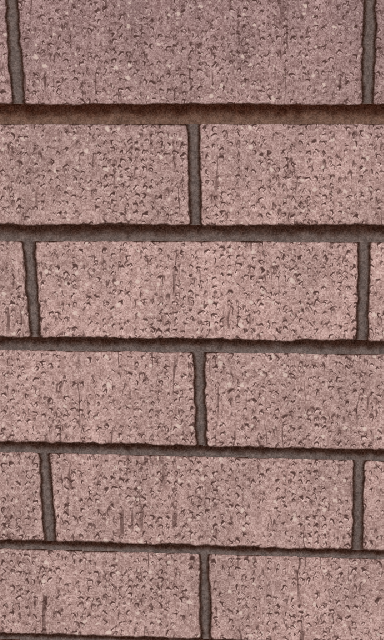
Write a Shadertoy shader that draws this texture.

```glsl
const vec3 CLAY = vec3(0.690, 0.562, 0.535);
const vec3 CLAY_PURPLE = vec3(0.610, 0.490, 0.480);
const vec3 PIT = vec3(0.27, 0.175, 0.155);
const vec3 GRIT = vec3(0.86, 0.77, 0.72);
const vec3 MORTAR = vec3(0.415, 0.355, 0.335);
const vec3 SHADOW = vec3(0.205, 0.120, 0.090);

float hash(vec2 p) {
    vec3 q = fract(vec3(p.xyx) * 0.1031);
    q += dot(q, q.yzx + 33.33);
    return fract((q.x + q.y) * q.z);
}

float noise(vec2 p) {
    vec2 i = floor(p), f = fract(p);
    f = f * f * (3.0 - 2.0 * f);
    return mix(mix(hash(i), hash(i + vec2(1, 0)), f.x),
               mix(hash(i + vec2(0, 1)), hash(i + vec2(1, 1)), f.x), f.y);
}

float fbm(vec2 p) {
    float sum = 0.0, amp = 0.5;
    for (int i = 0; i < 4; i++) {
        sum += amp * noise(p);
        p = mat2(0.8, 0.6, -0.6, 0.8) * p * 2.03 + 17.3;
        amp *= 0.5;
    }
    return sum / 0.9375;
}

float roundedBox(vec2 p, vec2 halfSize, float radius) {
    vec2 q = abs(p) - halfSize + radius;
    return length(max(q, 0.0)) + min(max(q.x, q.y), 0.0) - radius;
}

// Small crescent tears, one per chosen cell, gathered in loose clusters
float tears(vec2 p, vec2 scale, float density, float px) {
    vec2 warp = vec2(noise(p * 230.0), noise(p * 230.0 + 37.0)) - 0.5;
    vec2 q = (p + 0.0045 * warp) * scale;
    q.y += 0.7 * hash(vec2(floor(q.x), 5.0));
    vec2 cell = floor(q);
    vec2 r = fract(q) - 0.36 - 0.28 * vec2(hash(cell + 2.3), hash(cell + 8.9));
    float radius = mix(0.16, 0.34, hash(cell + 15.0));
    float turn = 2.2 * (hash(cell + 27.0) - 0.5);
    vec2 bite = radius * 0.75 * vec2(sin(turn), cos(turn));
    float d = max(length(r) - radius, 0.95 * radius - length(r - bite));
    float soft = px * 0.8 * scale.x;
    float cluster = 0.45 + 1.1 * noise(p * 17.0 + 61.0);
    return (1.0 - smoothstep(-soft, soft, d)) * step(hash(cell + 44.0), density * cluster);
}

// Thin vertical drag marks
float scratches(vec2 p) {
    float line = smoothstep(0.80, 0.95, noise(vec2(p.x * 230.0 + 1.2 * noise(p * 50.0), p.y * 16.0)));
    return line * smoothstep(0.45, 0.70, noise(p * vec2(30.0, 22.0) + 9.0));
}

// One random round grain per chosen cell
float grains(vec2 p, float scale, float density, float px) {
    vec2 q = (p + 0.003 * noise(p * 260.0)) * scale;
    vec2 cell = floor(q);
    vec2 center = 0.3 + 0.4 * vec2(hash(cell + 3.1), hash(cell + 7.7));
    float radius = mix(0.08, 0.24, pow(hash(cell + 19.0), 2.0));
    float d = length(fract(q) - center) - radius;
    float soft = px * 0.8 * scale;
    return (1.0 - smoothstep(-soft, soft, d)) * step(hash(cell + 51.0), density);
}

vec3 brickColor(vec2 p, vec2 id, float d, float px) {
    vec3 col = mix(CLAY_PURPLE, CLAY, smoothstep(0.02, 0.42, p.y + 0.08 * fbm(p * 9.0)));
    col *= 0.97 + 0.07 * hash(id + 13.0);
    col *= 1.0 + 0.18 * (fbm(p * vec2(24.0, 12.0)) - 0.5);
    col += 0.22 * (fbm(p * 190.0) - 0.5) + 0.15 * (hash(floor(p * 512.0)) - 0.5);

    // Sunlit lips lie just below the dark tears
    vec2 lipOffset = vec2(0.0006, 0.0026);
    float lips = max(tears(p - lipOffset, vec2(82.0, 72.0), 0.48, px),
                     tears(p - lipOffset + 3.0, vec2(125.0, 105.0), 0.36, px));
    float marks = max(tears(p, vec2(82.0, 72.0), 0.48, px),
                      0.85 * tears(p + 3.0, vec2(125.0, 105.0), 0.36, px));
    marks = max(marks, 0.8 * tears(p + 6.0, vec2(120.0, 48.0), 0.20, px));
    col += 0.10 * lips;
    col = mix(col, PIT, 0.85 * marks);
    col = mix(col, PIT, 0.50 * scratches(p));

    col = mix(col, GRIT, 0.80 * grains(p, 62.0, 0.20, px));
    col = mix(col, GRIT, 0.60 * grains(p + 2.0, 120.0, 0.28, px));

    // Slightly worn rim
    return col * mix(0.86, 1.0, smoothstep(0.0, 0.003, -d));
}

vec3 mortarColor(vec2 p, float depth, float d) {
    float bed = smoothstep(0.15, 0.85, depth + 0.25 * (noise(p * 90.0) - 0.5));
    float lit = depth > 0.0 ? bed : smoothstep(0.0, 0.007, d);
    vec3 col = mix(SHADOW, MORTAR, lit);
    float rust = (1.0 - smoothstep(0.12, 0.42, p.y)) * smoothstep(-0.1, 0.1, depth);
    col = mix(col, col * vec3(1.08, 0.93, 0.82), rust);
    return col * (0.80 + 0.40 * fbm(p * 200.0)) + 0.09 * (hash(floor(p * 512.0) + 7.0) - 0.5);
}

void mainImage(out vec4 fragColor, in vec2 fragCoord) {
    float px = 1.0 / iResolution.y;
    vec2 p = vec2(fragCoord.x, iResolution.y - fragCoord.y) * px;

    // Lower courses tilt and shrink with perspective
    float y = p.y - 0.028 * smoothstep(0.3, 0.85, p.y) * (p.x - 0.3);
    float v = (0.199 - sqrt(max(0.0396 - 0.0208 * y, 0.0))) / 0.0104;
    float row = max(floor(v), 0.0);
    float rowHeight = 0.194 - 0.0104 * row;
    float brickPitch = 0.561 - 0.096 * y;
    float u = (p.x - 0.298 - 0.024 * y) / brickPitch + 0.5 * (1.0 - mod(row, 2.0));

    // Brick outline; the first course runs past the upper edge
    float fv = v - row;
    float top = row < 0.5 ? -0.1 : 0.0;
    float bottom = 0.835 + 0.019 * row;
    vec2 local = vec2((fract(u) - 0.5) * brickPitch, (fv - 0.5 * (top + bottom)) * rowHeight);
    vec2 halfSize = vec2(0.482 * brickPitch, 0.5 * (bottom - top) * rowHeight);
    float d = roundedBox(local, halfSize, 0.005);
    d += 0.005 * (fbm(p * 75.0) - 0.5) + 0.003 * (noise(p * 18.0) - 0.5);

    float depth = (fv - bottom) / (1.0 - bottom);
    vec3 brick = brickColor(p, vec2(floor(u), row), d, px);
    vec3 col = mix(brick, mortarColor(p, depth, d), smoothstep(-px, px, d));
    fragColor = vec4(clamp(col, 0.0, 1.0), 1.0);
}
```
